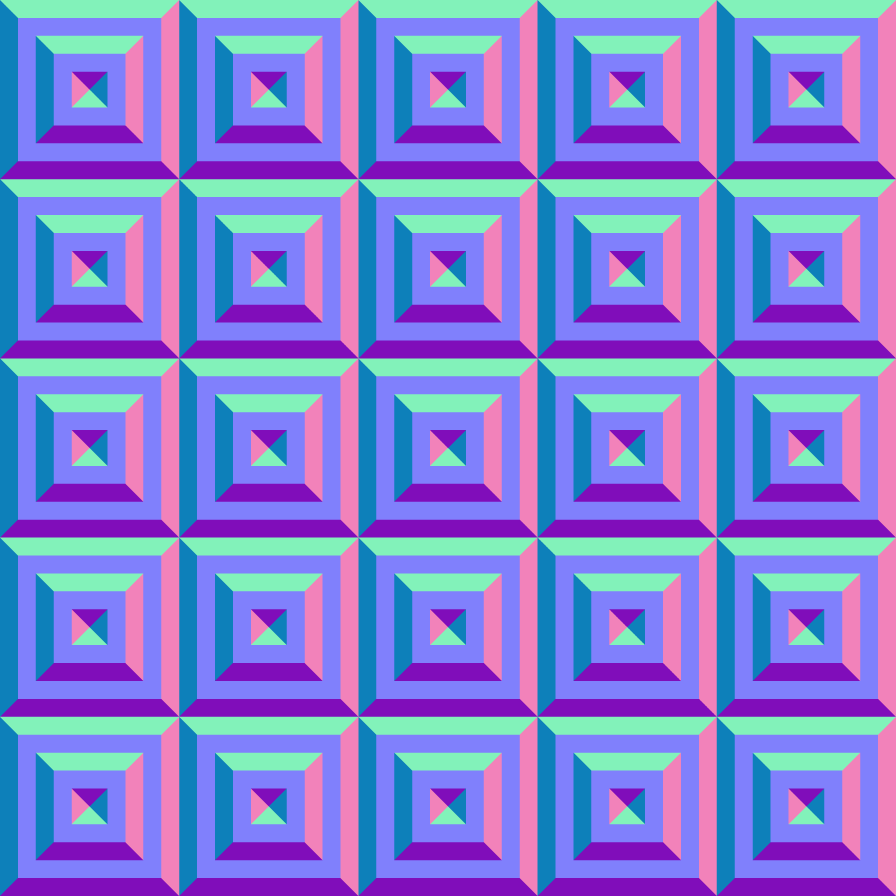
Reproduce this texture map procedurally as a WebGL 2 fragment shader.

```glsl
#version 300 es
precision highp float;
// Normal map of a grid of square panels: each has a bevelled rim, a bevelled
// inner step and a small inverted pyramid. Square distance from the panel
// centre picks the ring, the dominant axis picks the facet direction.

#define REPEATS 5.0      // panels across and down
#define RIM_INNER 0.4    // half-sizes, in panel widths
#define STEP_OUTER 0.3
#define STEP_INNER 0.2
#define PYRAMID 0.1
#define SAMPLES 4        // antialiasing grid per side

uniform vec2 u_resolution;
out vec4 fragColor;

const vec3 FLAT_COLOR   = vec3(0.50, 0.50, 0.99);
const vec3 LEFT_COLOR   = vec3(0.05, 0.50, 0.73);
const vec3 RIGHT_COLOR  = vec3(0.95, 0.51, 0.73);
const vec3 TOP_COLOR    = vec3(0.51, 0.95, 0.73);
const vec3 BOTTOM_COLOR = vec3(0.50, 0.05, 0.73);

// Colour of the bevel facing the direction of p
vec3 facetColor(vec2 p) {
    if (abs(p.x) > abs(p.y)) return p.x < 0.0 ? LEFT_COLOR : RIGHT_COLOR;
    return p.y < 0.0 ? BOTTOM_COLOR : TOP_COLOR;
}

// One panel, p in -0.5..0.5
vec3 panelColor(vec2 p) {
    float ring = max(abs(p.x), abs(p.y));
    if (ring < PYRAMID) return facetColor(-p);
    bool onStep = ring > STEP_INNER && ring < STEP_OUTER;
    return onStep || ring > RIM_INNER ? facetColor(p) : FLAT_COLOR;
}

void main() {
    // Average a grid of samples inside the pixel to smooth every edge
    vec3 total = vec3(0.0);
    for (int j = 0; j < SAMPLES; j++) {
        for (int i = 0; i < SAMPLES; i++) {
            vec2 offset = (vec2(i, j) + 0.5) / float(SAMPLES) - 0.5;
            vec2 uv = (gl_FragCoord.xy + offset) / u_resolution;
            total += panelColor(fract(uv * REPEATS) - 0.5);
        }
    }
    fragColor = vec4(total / float(SAMPLES * SAMPLES), 1.0);
}
```
